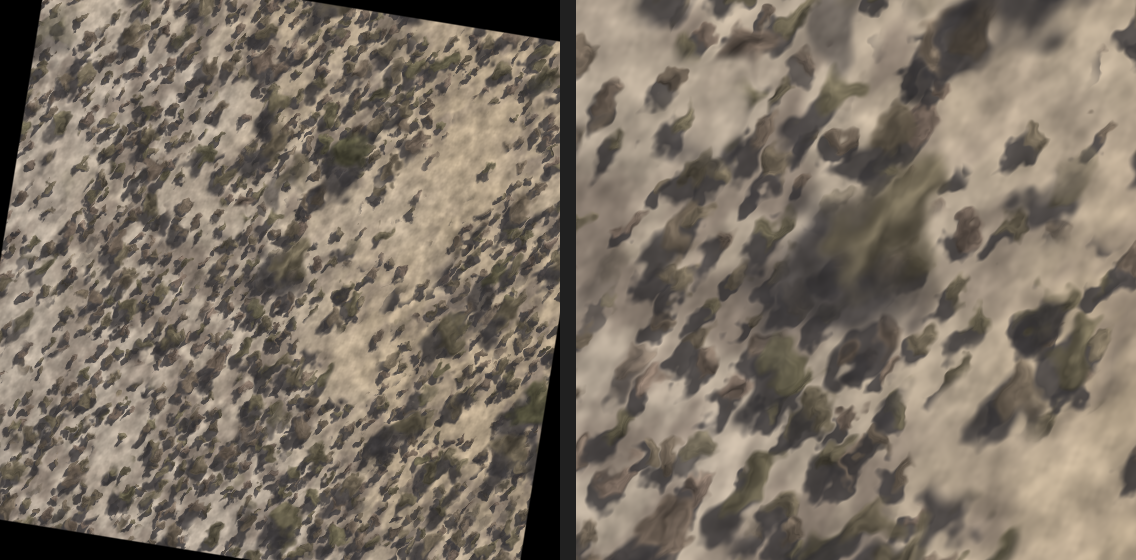
Left, the full canvas; right, a detail of the centre.
This texture is drawn by a WebGL 1 fragment shader. Its source:

```glsl
precision highp float;

uniform vec2 u_resolution;

const vec3 PALE_SAND = vec3(0.72, 0.67, 0.61);
const vec3 TAN_SAND = vec3(0.71, 0.64, 0.54);
const vec3 LITTER = vec3(0.48, 0.43, 0.39);
const vec3 SHADOW = vec3(0.22, 0.21, 0.215);
const vec3 BROWN_CROWN = vec3(0.40, 0.345, 0.305);
const vec3 OLIVE_CROWN = vec3(0.335, 0.325, 0.235);

float hash(vec2 p) {
  return fract(sin(dot(p, vec2(127.1, 311.7))) * 43758.5453);
}

vec2 rotate(vec2 p, float angle) {
  float c = cos(angle), s = sin(angle);
  return vec2(c * p.x + s * p.y, c * p.y - s * p.x);
}

float noise(vec2 p) {
  vec2 cell = floor(p), f = fract(p);
  f = f * f * (3.0 - 2.0 * f);
  float low = mix(hash(cell), hash(cell + vec2(1.0, 0.0)), f.x);
  float high = mix(hash(cell + vec2(0.0, 1.0)), hash(cell + 1.0), f.x);
  return mix(low, high, f.y);
}

float fbm(vec2 p) {
  float sum = 0.0, weight = 0.5;
  for (int i = 0; i < 3; i++) {
    sum += weight * noise(p);
    p = rotate(p, 0.6) * 2.0 + 13.7;
    weight *= 0.5;
  }
  return sum / 0.875;
}

float segmentDistance(vec2 p, vec2 a, vec2 b) {
  vec2 ab = b - a;
  return length(p - a - ab * clamp(dot(p - a, ab) / dot(ab, ab), 0.0, 1.0));
}

// Soft disc: 1 in the core, 0 beyond the radius
float blob(vec2 d, float radius) {
  return 1.0 - smoothstep(radius * 0.6, radius * 1.1, length(d));
}

// Jittered shrubs over a ground colour; shadows fall towards -x
vec3 addShrubs(vec3 color, vec2 p, float cells, float cover, float green, float seed) {
  vec2 q = p * cells * vec2(0.7, 1.0) + seed;
  q += 0.95 * (vec2(fbm(q * 2.0), fbm(q * 2.0 + 17.0)) - 0.5);
  float leaves = fbm(q * 3.5 + 5.0) - 0.5;
  for (int i = -1; i <= 1; i++) {
    for (int j = -1; j <= 1; j++) {
      vec2 cell = floor(q) + vec2(float(i), float(j));
      vec2 jitter = vec2(hash(cell + 3.1), hash(cell + 7.7)) - 0.5;
      vec2 d = q - cell - 0.5 - 0.7 * jitter;
      float rank = hash(cell + 11.3);
      float radius = mix(0.28, 0.52, hash(cell + 19.9));
      float present = smoothstep(rank - 0.07, rank + 0.07, cover);

      float shade = blob((d + vec2(0.22, 0.0)) * vec2(0.8, 1.1), radius);
      color = mix(color, SHADOW, 0.82 * present * shade);

      float tint = clamp(green + 0.8 * (hash(cell + 23.5) - 0.5), 0.0, 1.0);
      vec3 crown = mix(BROWN_CROWN, OLIVE_CROWN, tint);
      crown *= 1.0 + 0.35 * d.x + 1.1 * leaves;
      color = mix(color, crown, 0.85 * present * blob(d - vec2(0.14, 0.0), radius * 0.85));
    }
  }
  return color;
}

// 1 on bare clearings, 0 in dense scrub
float openGround(vec2 p, vec2 grain) {
  float rough = 0.22 * (fbm(p * 9.0 + 4.0) - 0.5);
  float lane = segmentDistance(p, vec2(0.62, 0.32), vec2(0.84, 0.76));
  float clearing = 1.0 - smoothstep(0.02, 0.13, lane + rough);
  float patches = smoothstep(0.52, 0.74, fbm(grain * vec2(7.0, 12.0) + 31.0));
  return max(clearing, 0.85 * patches);
}

// Coverage of the tilted square survey tile
float tileMask(vec2 p, float pixel) {
  vec2 d = abs(rotate(p, -0.16) - vec2(0.4163, 0.5723)) - 0.501;
  return 1.0 - smoothstep(-pixel, pixel, max(d.x, d.y));
}

void main() {
  vec2 p = gl_FragCoord.xy / u_resolution;
  vec2 grain = rotate(p, 0.88);
  float open = openGround(p, grain);
  float east = smoothstep(0.25, 0.8, p.x + 0.25 * (p.y - 0.5));

  // Sand with litter between the shrubs
  vec3 color = mix(PALE_SAND, TAN_SAND, clamp(east + fbm(p * 6.0) - 0.5, 0.0, 1.0));
  float litter = smoothstep(0.35, 0.7, fbm(grain * vec2(28.0, 45.0)));
  color = mix(color, LITTER, litter * mix(0.75, 0.15, open));

  // Scrub from small to large
  color = addShrubs(color, grain, 46.0, mix(0.82, 0.08, open), 0.3, 2.0);
  color = addShrubs(color, grain, 27.0, mix(0.5, 0.1, open), 0.45, 41.0);
  color = addShrubs(color, grain, 13.0, mix(0.06, 0.25, east) * (1.0 - 0.5 * open), 0.75, 83.0);

  // Fine twigs and grit along the slope
  float grit = fbm(grain * vec2(55.0, 80.0) + 9.0) - 0.5;
  color *= 1.0 + 0.5 * grit;

  gl_FragColor = vec4(color * tileMask(p, 1.0 / u_resolution.y), 1.0);
}
```
